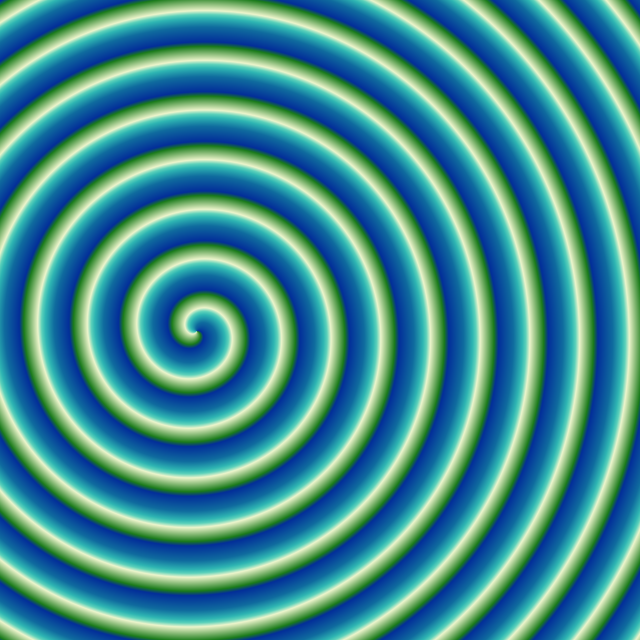
Reproduce this background procedurally as a Shadertoy shader.

```glsl
const float TAU = 6.2831853;

const vec3 CREAM     = vec3(0.93, 0.96, 0.80);
const vec3 GREEN     = vec3(0.10, 0.48, 0.10);
const vec3 DEEP_BLUE = vec3(0.01, 0.18, 0.60);
const vec3 MID_BLUE  = vec3(0.06, 0.42, 0.62);
const vec3 TEAL      = vec3(0.18, 0.71, 0.70);
const vec3 AQUA      = vec3(0.36, 0.82, 0.73);

// Position across one spiral arm: 0 on the crest, rising outward to 1
float spiralPhase(vec2 p, float spacing, float offset) {
    float turn = atan(p.y, p.x) / TAU;
    return fract(length(p) / spacing + turn - offset);
}

// Linear blend towards the next colour between two phases
vec3 blendStop(vec3 base, vec3 next, float from, float to, float phase) {
    return mix(base, next, clamp((phase - from) / (to - from), 0.0, 1.0));
}

// Cyclic colour ramp across an arm
vec3 armColor(float phase) {
    vec3 color = blendStop(CREAM, GREEN, 0.0, 0.28, phase);
    color = blendStop(color, DEEP_BLUE, 0.28, 0.37, phase);
    color = blendStop(color, MID_BLUE, 0.37, 0.67, phase);
    color = blendStop(color, TEAL, 0.67, 0.85, phase);
    color = blendStop(color, AQUA, 0.85, 0.92, phase);
    return blendStop(color, CREAM, 0.92, 1.0, phase);
}

void mainImage(out vec4 fragColor, in vec2 fragCoord) {
    const vec2 center = vec2(0.3075, 0.4825);
    const float spacing = 0.0777;
    const float crestOffset = 0.695;

    // Average a 2 x 2 grid of samples for smooth edges
    vec3 color = vec3(0.0);
    for (int i = 0; i < 4; i++) {
        vec2 jitter = vec2(i % 2, i / 2) * 0.5 - 0.25;
        vec2 uv = (fragCoord + jitter) / iResolution.xy;
        color += armColor(spiralPhase(uv - center, spacing, crestOffset));
    }
    fragColor = vec4(color / 4.0, 1.0);
}
```
